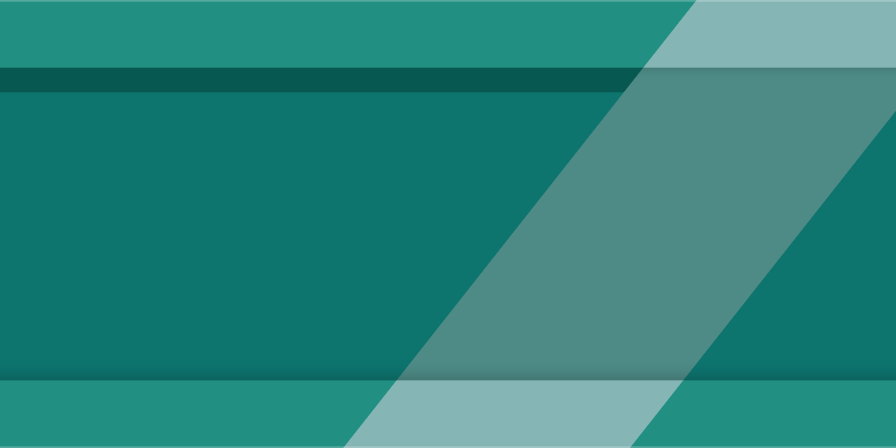
This background is drawn by a Shadertoy shader. Its source:

```glsl
// Teal panel between two lighter bars, crossed by a pale translucent diagonal stripe.

#define BAR_HEIGHT    0.151   // top and bottom bars
#define STRIP_HEIGHT  0.055   // dark strip below the top bar
#define STRIPE_LEFT   0.766   // stripe edges where they meet the bottom
#define STRIPE_RIGHT  1.406
#define STRIPE_SLOPE  0.789   // horizontal run per unit of height
#define SHADOW_REACH  0.048
#define SHADOW_DEPTH  0.15
#define RIM_HEIGHT    0.0039  // thin highlight on the outer borders
#define RIM_STRENGTH  0.23

const vec3 PANEL         = vec3(0.050, 0.453, 0.430);
const vec3 BAR           = vec3(0.130, 0.560, 0.508);
const vec3 DARK_STRIP    = vec3(0.030, 0.345, 0.322);
const vec3 PANEL_STRIPED = vec3(0.305, 0.545, 0.527);
const vec3 BAR_STRIPED   = vec3(0.523, 0.712, 0.709);

// Antialiased coverage of the region where d > 0, d in canvas heights.
float cover(float d) {
    return clamp(d * iResolution.y + 0.5, 0.0, 1.0);
}

// Soft darkening that fades with the distance from a bar edge.
float shade(float dist, float reach, float depth) {
    float fade = clamp(1.0 - dist / reach, 0.0, 1.0);
    return 1.0 - depth * fade * fade;
}

void mainImage(out vec4 fragColor, in vec2 fragCoord) {
    vec2 p = fragCoord / iResolution.y;
    float fromTop = 1.0 - p.y;
    float border = min(p.y, fromTop);

    // Masks: slanted distances are scaled to be perpendicular to the edge
    float slant = p.x - STRIPE_SLOPE * p.y;
    float toEdge = min(slant - STRIPE_LEFT, STRIPE_RIGHT - slant);
    float stripe = cover(toEdge / length(vec2(1.0, STRIPE_SLOPE)));
    float bar = cover(BAR_HEIGHT - border);
    float strip = cover(BAR_HEIGHT + STRIP_HEIGHT - fromTop);
    strip *= step(slant, 0.5 * (STRIPE_LEFT + STRIPE_RIGHT));

    // Panel with the dark strip, then the stripe and the bar shadows
    vec3 panel = mix(PANEL, DARK_STRIP, strip);
    panel = mix(panel, PANEL_STRIPED, stripe);
    panel *= shade(p.y - BAR_HEIGHT, SHADOW_REACH, SHADOW_DEPTH);
    float topShade = shade(fromTop - BAR_HEIGHT, 0.6 * SHADOW_REACH, 0.7 * SHADOW_DEPTH);
    panel *= mix(1.0, topShade, stripe);

    // Bars and their outer rims
    vec3 color = mix(panel, mix(BAR, BAR_STRIPED, stripe), bar);
    color = mix(color, vec3(1.0), RIM_STRENGTH * cover(RIM_HEIGHT - border));

    fragColor = vec4(color, 1.0);
}
```
